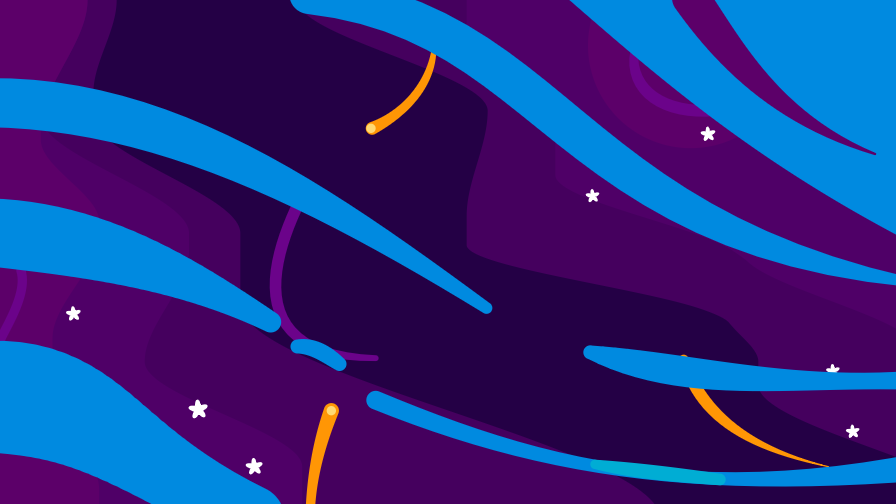
A Shadertoy shader for this background:

```glsl
// Flat night-sky backdrop: layered purple hills, flowing blue ribbons, orange trails and small stars.

// Canvas height in scene units; scene y runs downward from the top edge.
const float VIEW_HEIGHT = 4.32;
const int CURVE_STEPS = 24;

const vec3 NIGHT   = vec3(0.14, 0.00, 0.27);
const vec3 PLUM    = vec3(0.27, 0.00, 0.37);
const vec3 PURPLE  = vec3(0.31, 0.00, 0.405);
const vec3 MAGENTA = vec3(0.36, 0.00, 0.41);
const vec3 VIOLET  = vec3(0.42, 0.01, 0.54);
const vec3 BLUE    = vec3(0.00, 0.54, 0.88);
const vec3 TEAL    = vec3(0.00, 0.68, 0.83);
const vec3 ORANGE  = vec3(1.00, 0.59, 0.02);
const vec3 GLOW    = vec3(1.00, 0.85, 0.45);
const vec3 WHITE   = vec3(1.0);

// Star centre and radius
const vec3 STARS[7] = vec3[7](
    vec3(6.07, 1.15, 0.065), vec3(5.08, 1.68, 0.06), vec3(0.63, 2.69, 0.065),
    vec3(1.70, 3.51, 0.085), vec3(2.18, 4.00, 0.075), vec3(7.31, 3.70, 0.06),
    vec3(7.14, 3.18, 0.06));

// Paint where d is negative, with a border one pixel wide.
void paint(inout vec3 col, vec3 ink, float d) {
    float slope = max(length(vec2(dFdx(d), dFdy(d))), 1e-5);
    col = mix(col, ink, clamp(0.5 - d / slope, 0.0, 1.0));
}

// Weights of the cubic passing through four evenly spaced knots
vec4 knotWeights(float t) {
    float s = 3.0 * t, a = s - 1.0, b = s - 2.0, c = s - 3.0;
    return vec4(-a * b * c / 6.0, s * b * c / 2.0, -s * a * c / 2.0, s * a * b / 6.0);
}

// Distance to a curved stroke; knots are columns, widths are half-widths.
float stroke(vec2 p, mat4x2 knots, vec4 widths) {
    float d = 1e3;
    vec2 a = knots[0];
    float wa = widths.x;
    for (int i = 1; i <= CURVE_STEPS; i++) {
        vec4 k = knotWeights(float(i) / float(CURVE_STEPS));
        vec2 b = knots * k;
        float wb = dot(widths, k);
        float h = clamp(dot(p - a, b - a) / dot(b - a, b - a), 0.0, 1.0);
        d = min(d, length(p - mix(a, b, h)) - mix(wa, wb, h));
        a = b;
        wa = wb;
    }
    return d;
}

// Rounded five-pointed star with one tip up
float star(vec2 p, float radius) {
    return length(p) - radius * (0.77 + 0.23 * cos(5.0 * atan(p.x, -p.y) + 0.5));
}

// Nested hills; each border is x as a sum of smooth steps in y.
vec3 hills(vec2 p) {
    float y = p.y;
    vec3 col = NIGHT;
    float leftOuter = 1.0 - 0.2 * smoothstep(0.0, 0.8, y)
        + 1.26 * smoothstep(1.0, 2.0, y) + 3.6 * smoothstep(2.6, 4.45, y);
    float leftMiddle = 0.75 - 0.4 * smoothstep(0.0, 1.1, y) + 1.27 * smoothstep(1.0, 2.0, y)
        - 0.38 * smoothstep(2.15, 3.1, y) + 1.35 * smoothstep(3.1, 4.0, y);
    float leftInner = 0.75 - 0.4 * smoothstep(0.0, 1.1, y) + 0.5 * smoothstep(1.2, 1.9, y)
        - 0.4 * smoothstep(2.0, 2.9, y) + 0.4 * smoothstep(3.3, 4.2, y);
    float rightOuter = 2.55 + 1.63 * smoothstep(0.0, 0.95, y) - 0.18 * smoothstep(0.95, 1.85, y)
        + 2.2 * smoothstep(2.1, 2.77, y) + 0.3 * smoothstep(2.65, 3.1, y)
        + 2.0 * smoothstep(3.3, 4.4, y);
    float rightInner = 4.0 + 0.76 * smoothstep(0.3, 0.9, y)
        + 1.6 * smoothstep(1.5, 2.25, y) + 1.5 * smoothstep(2.15, 3.0, y);
    paint(col, PLUM, p.x - leftOuter);
    paint(col, PURPLE, p.x - leftMiddle);
    paint(col, MAGENTA, p.x - leftInner);
    paint(col, PLUM, rightOuter - p.x);
    paint(col, PURPLE, rightInner - p.x);
    paint(col, MAGENTA, length(p - vec2(5.92, 0.39)) - 0.88);
    return col;
}

void mainImage(out vec4 fragColor, in vec2 fragCoord) {
    vec2 p = vec2(fragCoord.x, iResolution.y - fragCoord.y) * VIEW_HEIGHT / iResolution.y;
    vec3 col = hills(p);

    // Violet tubes
    paint(col, VIOLET, stroke(p, mat4x2(2.57, 1.72, 2.37, 2.32, 2.50, 2.84, 3.22, 3.07), vec4(0.05, 0.05, 0.045, 0.025)));
    paint(col, VIOLET, stroke(p, mat4x2(5.45, 0.37, 5.56, 0.80, 6.05, 0.95, 6.75, 0.76), vec4(0.03, 0.05, 0.05, 0.05)));
    paint(col, VIOLET, stroke(p, mat4x2(0.18, 2.32, 0.17, 2.54, 0.08, 2.76, 0.0, 2.92), vec4(0.04)));

    // Orange trails with glowing heads
    paint(col, ORANGE, stroke(p, mat4x2(3.72, 0.42, 3.63, 0.71, 3.44, 0.94, 3.19, 1.10), vec4(0.02, 0.035, 0.04, 0.055)));
    paint(col, ORANGE, stroke(p, mat4x2(2.84, 3.52, 2.75, 3.80, 2.69, 4.08, 2.66, 4.36), vec4(0.065, 0.055, 0.045, 0.04)));
    paint(col, ORANGE, stroke(p, mat4x2(5.86, 3.08, 6.07, 3.47, 6.47, 3.78, 7.10, 4.00), vec4(0.04, 0.05, 0.03, 0.005)));
    paint(col, GLOW, length(p - vec2(3.18, 1.10)) - 0.04);
    paint(col, GLOW, length(p - vec2(2.84, 3.52)) - 0.04);

    for (int i = 0; i < STARS.length(); i++)
        paint(col, WHITE, star(p - STARS[i].xy, STARS[i].z));

    // Upper right sheet, split by a tapering gap
    paint(col, BLUE, 4.88 + 1.15 * p.y + 0.06 * p.y * p.y * p.y - p.x);
    paint(col, MAGENTA, stroke(p, mat4x2(5.92, -0.02, 6.27, 0.45, 6.77, 0.93, 7.50, 1.32), vec4(0.16, 0.13, 0.07, 0.01)));

    // Blue ribbons
    float ribbons = stroke(p, mat4x2(-0.1, 0.88, 1.35, 1.12, 2.75, 1.75, 4.17, 2.64), vec4(0.21, 0.195, 0.13, 0.05));
    ribbons = min(ribbons, stroke(p, mat4x2(-0.1, 1.99, 0.75, 2.12, 1.55, 2.38, 2.32, 2.76), vec4(0.29, 0.27, 0.18, 0.09)));
    ribbons = min(ribbons, stroke(p, mat4x2(-0.2, 3.40, 0.55, 3.52, 1.20, 3.89, 2.15, 4.45), vec4(0.47, 0.45, 0.34, 0.29)));
    ribbons = min(ribbons, stroke(p, mat4x2(2.65, -0.05, 4.25, 0.59, 5.60, 1.62, 7.80, 2.42), vec4(0.17, 0.18, 0.16, 0.04)));
    ribbons = min(ribbons, stroke(p, mat4x2(5.06, 3.02, 5.90, 3.19, 6.80, 3.26, 7.80, 3.26), vec4(0.06, 0.13, 0.09, 0.08)));
    ribbons = min(ribbons, stroke(p, mat4x2(3.22, 3.43, 4.60, 3.89, 6.10, 4.10, 7.90, 4.00), vec4(0.08, 0.06, 0.055, 0.12)));
    ribbons = min(ribbons, stroke(p, mat4x2(2.55, 2.97, 2.69, 2.99, 2.81, 3.05, 2.91, 3.12), vec4(0.06, 0.07, 0.07, 0.06)));
    paint(col, BLUE, ribbons);
    paint(col, TEAL, stroke(p, mat4x2(5.10, 3.98, 5.45, 4.03, 5.80, 4.07, 6.17, 4.11), vec4(0.04, 0.06, 0.06, 0.05)));

    fragColor = vec4(col, 1.0);
}
```
